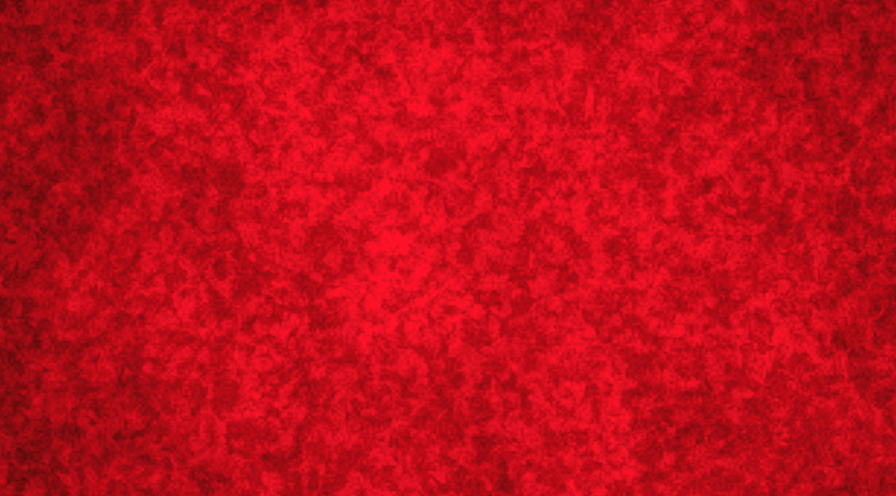
This texture is drawn by a Shadertoy shader. Its source:

```glsl
// Mottled crimson plaster: warped value noise gives small crisp flakes, ridged
// noise gives dark veins, and a soft off-centre glow fades into darker edges.
// All tones are summed as one brightness value and then mapped to reds.

float hash(vec2 cell) {
    vec3 h = fract(vec3(cell.xyx) * 0.1031);
    h += dot(h, h.yzx + 33.33);
    return fract((h.x + h.y) * h.z);
}

float valueNoise(vec2 p) {
    vec2 cell = floor(p);
    vec2 f = fract(p);
    f = f * f * (3.0 - 2.0 * f);
    float low = mix(hash(cell), hash(cell + vec2(1, 0)), f.x);
    float high = mix(hash(cell + vec2(0, 1)), hash(cell + vec2(1, 1)), f.x);
    return mix(low, high, f.y);
}

float fbm(vec2 p) {
    float sum = 0.0;
    float weight = 0.571;
    for (int i = 0; i < 3; i++) {
        sum += weight * valueNoise(p);
        p = mat2(0.8, 0.6, -0.6, 0.8) * p * 2.03 + 17.3;
        weight *= 0.5;
    }
    return sum;
}

// Thin lines along the mid level of a noise field
float veins(vec2 p) {
    float ridge = 1.0 - abs(2.0 * valueNoise(p) - 1.0);
    return pow(ridge, 6.0);
}

vec3 crimson(float tone) {
    float glow = smoothstep(0.72, 0.92, tone);
    return vec3(tone, 0.043 + 0.026 * glow, 0.123 * tone + 0.03 * glow);
}

void mainImage(out vec4 fragColor, in vec2 fragCoord) {
    vec2 uv = fragCoord / iResolution.xy;
    vec2 p = fragCoord / iResolution.y;

    // Bend the domain so flakes get ragged outlines
    vec2 bend = vec2(fbm(p * 24.0 + 3.7), fbm(p * 24.0 + 51.2)) - 0.5;
    vec2 q = p + 0.028 * bend;

    // Faint clouds, crisp flakes and fine grain
    float clouds = fbm(p * 5.0 + 8.1) - 0.5;
    float lumps = valueNoise(q * 26.0 + 61.0) - 0.5;
    float flakes = smoothstep(0.22, 0.78, fbm(q * 54.0 + 23.0)) - 0.5;
    float grain = valueNoise(p * 170.0 + 5.0) - 0.5;

    // Veins come and go in patches
    float patches = smoothstep(0.35, 0.65, fbm(p * 7.0 + 71.0));
    float cracks = patches * veins(q * 42.0 + 40.0);

    // Glow slightly right of centre, darkest toward the sides
    vec2 off = uv - vec2(0.57, 0.5);
    float shade = dot(off * off, vec2(0.7, 0.3));

    float tone = 0.853 - shade + 0.22 * clouds + 0.1 * lumps
               + 0.21 * flakes + 0.17 * grain - 0.1 * cracks;
    fragColor = vec4(crimson(clamp(tone, 0.3, 1.0)), 1.0);
}
```
